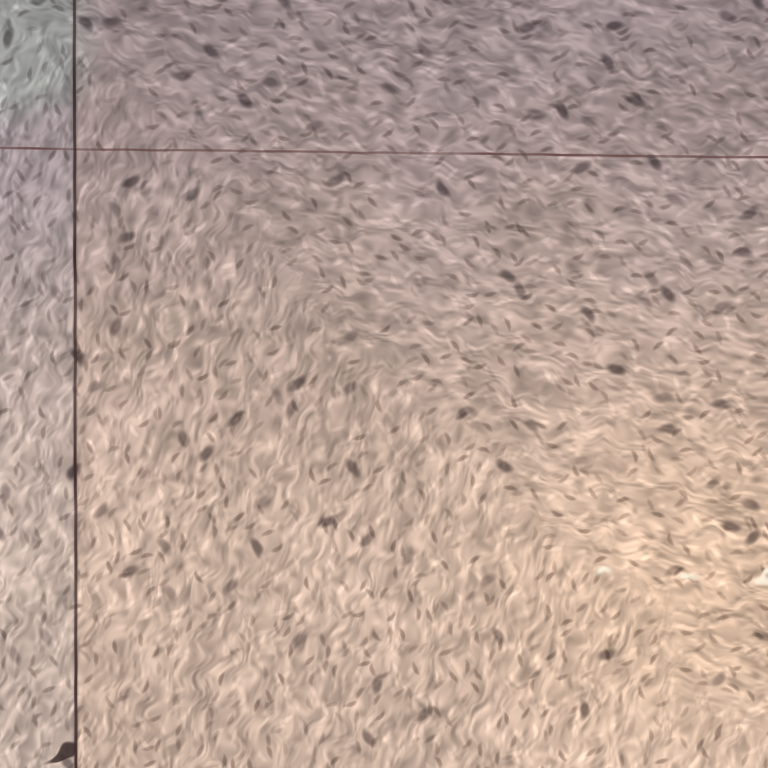
Reproduce this texture procedurally as a Shadertoy shader.

```glsl
float hash(vec2 p) {
    vec3 q = fract(p.xyx * vec3(0.1031, 0.1030, 0.0973));
    q += dot(q, q.yzx + 33.33);
    return fract((q.x + q.y) * q.z);
}

float noise(vec2 p) {
    vec2 cell = floor(p), f = fract(p);
    f = f * f * (3.0 - 2.0 * f);
    return mix(mix(hash(cell), hash(cell + vec2(1, 0)), f.x),
               mix(hash(cell + vec2(0, 1)), hash(cell + vec2(1, 1)), f.x), f.y);
}

vec2 rotate(vec2 p, float a) {
    return vec2(cos(a) * p.x + sin(a) * p.y, cos(a) * p.y - sin(a) * p.x);
}

// 0 where the grain stands upright, 1 where it lies flat
float grainSide(vec2 p) {
    float wobble = 0.12 * (noise(p * 9.0) - 0.5);
    return smoothstep(-0.05, 0.05, p.x + p.y - 1.03 + wobble);
}

// Fine curved fibres along the given angle, centred on zero
float fibres(vec2 p, float angle) {
    p += 0.016 * (vec2(noise(p * 42.0), noise(p * 42.0 + 71.0)) - 0.5);
    vec2 q = rotate(p, angle) + 3.0;
    return 0.55 * noise(q * vec2(48, 120)) + 0.45 * noise(q * vec2(95, 230)) - 0.5;
}

// Scattered slivers, one per occupied grid cell
float slivers(vec2 p, float cells, float density, vec2 size, float seed) {
    vec2 g = p * cells, home = floor(g);
    float cover = 0.0;
    for (int j = -1; j <= 1; j++)
    for (int i = -1; i <= 1; i++) {
        vec2 id = home + vec2(i, j), key = id + seed;
        vec2 centre = id + vec2(hash(key + 11.0), hash(key + 23.0));
        float angle = mix(1.25, -0.25, grainSide(centre / cells))
                    + 2.0 * (hash(key + 37.0) - 0.5);
        vec2 d = rotate(g - centre, angle);
        d.y += 0.6 * (hash(key + 41.0) - 0.5) * d.x * d.x / size.x;
        d += 0.25 * size.y * (vec2(noise(g * 5.0), noise(g * 5.0 + 19.0)) - 0.5);
        float shape = 1.0 - smoothstep(0.35, 1.1, length(d / size));
        float strength = step(hash(key + 53.0), density) * (0.4 + 0.6 * hash(key + 67.0));
        cover = max(cover, shape * strength);
    }
    return cover;
}

// Soft-edged line from its signed distance
float seam(float d, float halfWidth, float px) {
    return 1.0 - smoothstep(halfWidth - px, halfWidth + px, abs(d));
}

void mainImage(out vec4 fragColor, in vec2 fragCoord) {
    vec2 uv = fragCoord / iResolution.xy;
    float px = 0.8 / iResolution.y;
    float side = grainSide(uv);
    float drift = noise(uv * 7.0 + 5.0) - 0.5;

    // Light falling across the slabs: cool above, warm below
    float height = smoothstep(0.25, 1.05, uv.y + 0.08 * drift);
    vec3 color = mix(vec3(0.79, 0.69, 0.625), vec3(0.60, 0.535, 0.54), height);
    color += vec3(0.08, 0.055, 0.02) * exp(-14.0 * dot(uv - vec2(0.92, 0.24), uv - vec2(0.92, 0.24)));

    // Seam positions, and the tint of the left-hand slabs
    float dx = uv.x - 0.098 + 0.002 * (uv.y - 0.5) + 0.001 * (noise(vec2(uv.y * 30.0, 2.0)) - 0.5);
    float dy = uv.y - 0.807 + 0.012 * uv.x + 0.001 * (noise(vec2(uv.x * 30.0, 8.0)) - 0.5);
    float leftSlab = 1.0 - smoothstep(-px, px, dx);
    color += leftSlab * vec3(-0.025, -0.005, 0.015);
    float corner = smoothstep(0.84, 0.90, uv.y + 0.06 * drift) * (1.0 - smoothstep(0.07, 0.15, uv.x));
    color = mix(color, vec3(0.60, 0.615, 0.595), 0.8 * corner);

    // Stone grain
    float grain = mix(fibres(uv, 1.25), fibres(uv, -0.2), side);
    color *= 1.0 + 0.50 * grain + 0.07 * drift;
    float pale = slivers(uv, 46.0, 0.65, vec2(0.55, 0.19), 100.0);
    float dim = slivers(uv, 44.0, 0.60, vec2(0.48, 0.17), 300.0);
    float dark = slivers(uv, 21.0, 0.26, vec2(0.34, 0.17), 500.0);
    color = mix(color, color * 1.13 + 0.03, 0.75 * pale);
    color = mix(color, color * vec3(0.66, 0.63, 0.62), 0.75 * dim);
    color = mix(color, color * vec3(0.47, 0.45, 0.47), 0.8 * dark);

    // Bright glints in a row on the right
    for (int i = 0; i < 3; i++) {
        float k = float(i);
        vec2 d = uv - vec2(0.79 + 0.102 * k, 0.257 - 0.003 * k);
        d += 0.016 * (vec2(noise(uv * 75.0), noise(uv * 75.0 + 31.0)) - 0.5);
        float glint = 1.0 - smoothstep(0.2, 1.0, length(d / vec2(0.017, 0.010)));
        color = mix(color, vec3(1.0, 0.96, 0.88), 0.9 * glint);
    }

    // Worn seams with a faint pale lip
    float wearX = 0.65 + 0.35 * noise(vec2(uv.y * 18.0, 4.0));
    float wearY = 0.45 + 0.5 * noise(vec2(uv.x * 22.0, 6.0));
    color += 0.05 * seam(dy + 0.004, 0.0015, px) * smoothstep(0.5, 0.8, uv.x);
    color = mix(color, vec3(0.40, 0.28, 0.27), wearY * seam(dy, 0.0015, px));
    color = mix(color, color * 0.75, 0.5 * seam(dx, 0.0035, 2.0 * px));
    color = mix(color, vec3(0.25, 0.18, 0.18), wearX * seam(dx, 0.0019, px));

    // Chipped edge low on the upright seam
    vec2 chip = rotate(uv - vec2(0.080, 0.018), 0.65);
    chip += 0.012 * (vec2(noise(uv * 60.0), noise(uv * 60.0 + 9.0)) - 0.5);
    float chipped = 1.0 - smoothstep(0.6, 1.0, length(chip / vec2(0.032, 0.009)));
    color = mix(color, vec3(0.23, 0.18, 0.17), 0.85 * chipped * leftSlab);

    fragColor = vec4(clamp(color, 0.0, 1.0), 1.0);
}
```
